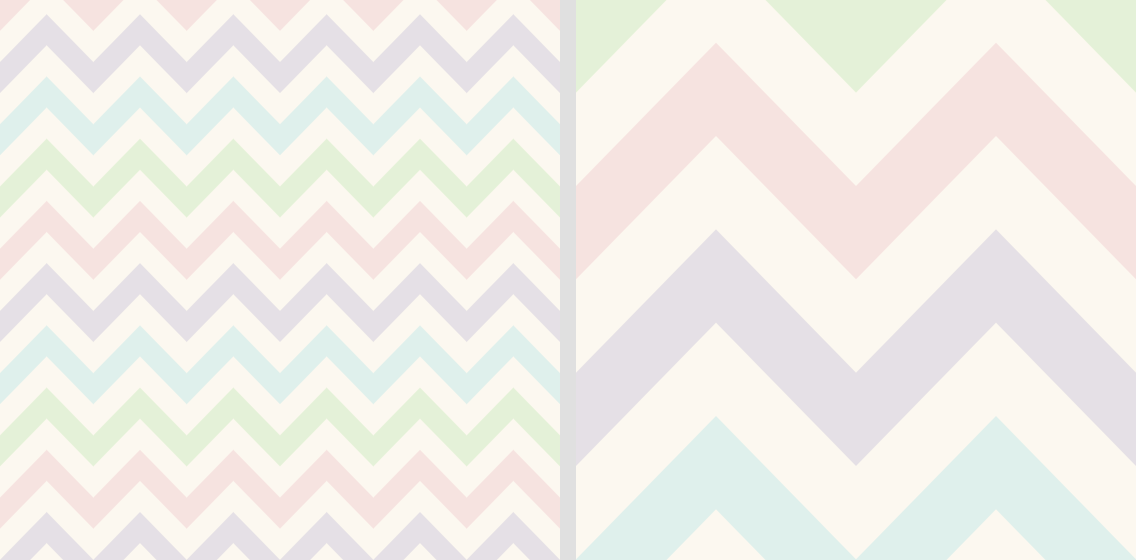
Left: the whole. Right: its middle third, enlarged.
Write a WebGL 2 fragment shader that draws this pattern.

```glsl
#version 300 es
precision highp float;
// Pastel chevron stripes on cream: a triangle wave bends the vertical axis,
// which is then cut into equal rows. Each row holds one flat zigzag band,
// and the rows cycle through four colours from the top down.

uniform vec2 u_resolution;
out vec4 fragColor;

const float ZIGZAGS    = 6.0;     // peaks across the canvas
const float ROWS       = 9.0;     // bands down the canvas
const float AMPLITUDE  = 0.0853;  // drop from peak to valley
const float FIRST_PEAK = 0.0254;  // distance from the top to the first peak
const float BAND_SHARE = 0.5;     // part of each row that is coloured

const vec3 CREAM    = vec3(0.990, 0.974, 0.940);
const vec3 LAVENDER = vec3(0.898, 0.880, 0.900);
const vec3 AQUA     = vec3(0.876, 0.941, 0.925);
const vec3 GREEN    = vec3(0.896, 0.947, 0.847);
const vec3 PINK     = vec3(0.966, 0.890, 0.880);

// 0 at each peak, 1 at each valley
float triangleWave(float x) {
    return abs(fract(x * ZIGZAGS) - 0.5) * 2.0;
}

vec3 bandColor(float row) {
    vec3 palette[4] = vec3[4](LAVENDER, AQUA, GREEN, PINK);
    return palette[int(mod(row, 4.0))];
}

void main() {
    vec2 uv = gl_FragCoord.xy / u_resolution;
    float pixel = 1.0 / min(u_resolution.x, u_resolution.y);

    // Height below the first zigzag edge, counted in rows
    float depth = (1.0 - uv.y - FIRST_PEAK - AMPLITUDE * triangleWave(uv.x)) * ROWS;

    // Centre each band in its row
    float shifted = depth + 0.5 * (1.0 - BAND_SHARE);
    float row = floor(shifted);
    float offset = abs(shifted - row - 0.5);

    // Perpendicular distance to the band edge, in canvas units
    float slope = 2.0 * AMPLITUDE * ZIGZAGS;
    float dist = (offset - 0.5 * BAND_SHARE) / (ROWS * length(vec2(1.0, slope)));
    float coverage = 1.0 - smoothstep(-0.7 * pixel, 0.7 * pixel, dist);

    fragColor = vec4(mix(CREAM, bandColor(row), coverage), 1.0);
}
```
